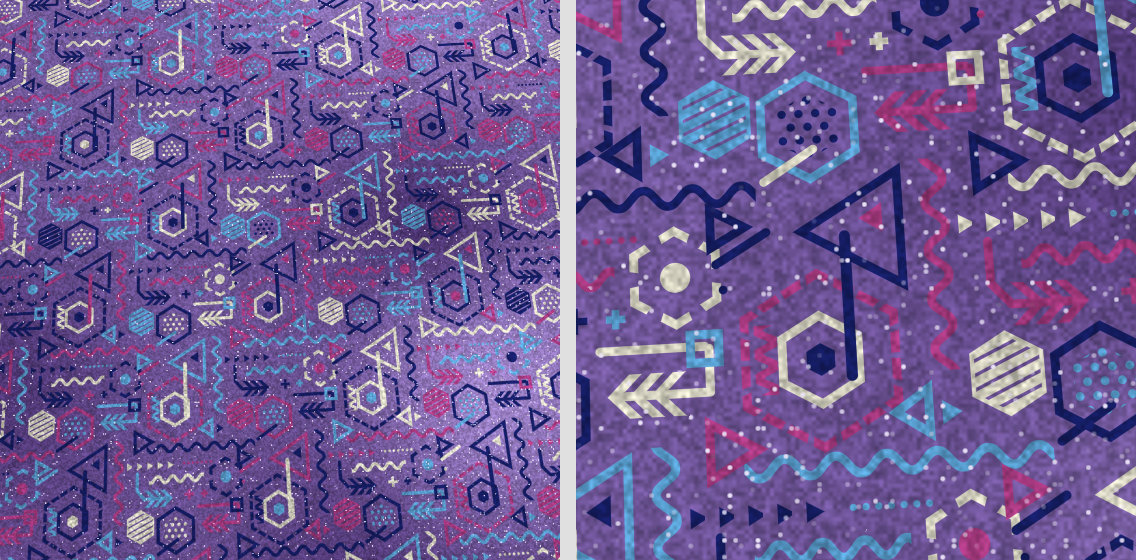
Left, the full canvas; right, a detail of the centre.
A Shadertoy shader for this pattern:

```glsl
// Glittery purple cloth printed with a half-drop repeat of geometric doodles:
// hexagons, triangles, waves and arrows from distance functions, in slight
// perspective; ink colours cycle over 3 columns and 4 rows.
#define SPAN 768.              // design units across the canvas
#define PITCH vec2(259., 127.6) // column and row spacing
#define LINE 2.05              // half width of a drawn line
#define SOFTNESS .7            // edge blur in pixels
#define GRAIN .34
#define GLITTER .035
#define BASE vec3(.375, .27, .54)
#define SHEEN vec3(.62, .53, .77)
#define NAVY vec3(.08, .11, .38)
#define PINK vec3(.64, .22, .49)
#define CREAM vec3(.83, .82, .75)
#define CYAN vec3(.34, .61, .80)

const float TAU = 6.28319;
// Ink of outer hexagon, inner hexagon and large triangle, per repeat
const ivec3 HERO[12] = ivec3[12](
  ivec3(1,2,3), ivec3(0,2,2), ivec3(2,0,1), ivec3(0,0,0), ivec3(0,2,1), ivec3(1,0,0),
  ivec3(0,2,1), ivec3(2,0,3), ivec3(2,1,2), ivec3(0,2,0), ivec3(1,2,0), ivec3(0,0,2));
vec3 cloth;
vec2 key;    // position within the colour cycle
float layer; // number of the current ink layer

float hash(vec2 p) {
  vec3 q = fract(p.xyx * .1031);
  q += dot(q, q.yzx + 33.33);
  return fract((q.x + q.y) * q.z);
}
float noise(vec2 p) {
  vec2 i = floor(p), f = fract(p);
  f *= f * (3. - 2. * f);
  return mix(mix(hash(i), hash(i + vec2(1, 0)), f.x),
    mix(hash(i + vec2(0, 1)), hash(i + 1.), f.x), f.y);
}
float glow(vec2 p, float k) { return exp(-k * dot(p, p)); }
void ink(float d, int i) {
  float edge = SOFTNESS * SPAN / iResolution.y;
  vec3 tint = i == 0 ? NAVY : i == 1 ? PINK : i == 2 ? CREAM : CYAN;
  cloth = mix(tint, cloth, smoothstep(-edge, edge, d));
}
void ink(float d) { // random ink for each layer
  float h = hash(key * 17. + ++layer * vec2(5.3, 11.7) + 3.);
  ink(d, h < .35 ? 0 : h < .6 ? 1 : h < .81 ? 2 : 3);
}

// Shapes
float rim(float d) { return abs(d) - LINE; }
float hexagon(vec2 p, float r) { p = abs(p); return max(p.x, dot(p, vec2(.5, .866))) - r; }
float box(vec2 p, vec2 b) { p = abs(p) - b; return max(p.x, p.y); }
float cross2(vec2 p, float r) { return min(box(p, vec2(r, 1.7)), box(p, vec2(1.7, r))); }
float line(vec2 p, vec2 a, vec2 b) {
  p -= a; b -= a;
  return length(p - b * clamp(dot(p, b) / dot(b, b), 0., 1.)) - LINE;
}
float tri(vec2 p, float len, float h) { // base on x = 0, tip at x = len
  return max(-p.x, (p.x * h + abs(p.y) * len - h * len) / length(vec2(len, h)));
}
float wave(vec2 p, float halfLen, float period, float amp) {
  float k = TAU / period, slope = amp * k * cos(k * p.x);
  float d = abs(p.y - amp * sin(k * p.x)) / sqrt(1. + slope * slope);
  return max(d - LINE, abs(p.x) - halfLen);
}
float dashed(vec2 p, float r, float n, float fill) {
  float turn = fract(atan(p.y, p.x) / TAU * n);
  return max(rim(hexagon(p, r)), (abs(turn - .5) - .5 * fill) * TAU * r / n);
}
vec2 rowOf(vec2 p, float pitch, float n) {
  p.x -= pitch * clamp(round(p.x / pitch), 0., n - 1.);
  return p;
}
float chevrons(vec2 p) { // three heads, first tip at the origin
  float y = abs(p.y), s = rowOf(vec2(-p.x - y, 0), 10., 3.).x;
  return max(abs(s) * .707 - LINE, y - 10.);
}

// One repeat, centred on its large hexagon, y pointing down
void stamp(vec2 p) {
  ivec3 hero = HERO[int(key.x + 3. * key.y)];
  layer = 0.;
  // Nested hexagons, tall triangle, bar
  ink(dashed(p, 34.5, 18., .78), hero.x);
  ink(rim(hexagon(p, 17.5)), hero.y);
  ink(hexagon(p, 6.5));
  ink(wave(p.yx + vec2(1, 25), 16., 11., 3.));
  ink(rim(tri(vec2(40. - p.x, p.y + 60.), 46., 27.)), hero.z);
  ink(tri(vec2(32. - p.x, p.y + 65.), 11., 7.));
  ink(line(p, vec2(14, -57), vec2(14, 8)) - .5);
  // Waves, rows of triangles and dots
  ink(wave(p.yx + vec2(42, -57), 50., 23., 4.5));
  ink(wave(p - vec2(33, 48), 70., 23., 4.));
  ink(wave(p - vec2(1, 85), 35., 19., 3.5));
  ink(tri(rowOf(p - vec2(-62, 68), 13., 5.), 8., 4.5));
  ink(length(rowOf(p - vec2(11, 67), 5.7, 7.)) - 1.6);
  // Bent arrow and crosses
  vec2 a = vec2(-49, 97), b = vec2(-40, 107);
  float d = min(line(p, vec2(-49, 77), a), line(p, a, b));
  ink(min(min(d, line(p, b, vec2(-9, 107))), chevrons(p - vec2(-7, 107))));
  ink(cross2(p - vec2(17, 104), 6.));
  ink(cross2(p - vec2(36, 104), 4.5));
  // Flower hexagon
  ink(dashed(p - vec2(64, 86), 19., 6., .66));
  ink(length(p - vec2(64, 86)) - 7.);
  // Feathered arrow hung from a square
  a = vec2(-51, 12);
  d = min(line(p, vec2(-101, -9), vec2(-53, -9)), line(p, vec2(-51, -8), a));
  ink(min(min(d, line(p, a, vec2(-94, 12))), chevrons(vec2(-95. - p.x, p.y - 12.))));
  ink(rim(box(p + vec2(53, 8), vec2(6.5))));
  // Striped hexagon, dotted hexagon
  vec2 q = p - vec2(85, 11);
  d = abs(fract((q.x * .45 + q.y) / 6.5) - .5) * 6.5 - 2.4;
  ink(max(hexagon(q, 17.), min(d, -hexagon(q, 15.))));
  q = p - vec2(129, 17);
  ink(rim(hexagon(q, 22.)));
  float row = round(q.y / 6.5);
  a = vec2(mod(q.x + 4. * mod(row, 2.) + 4., 8.) - 4., q.y - row * 6.5);
  ink(max(length(a) - 2., hexagon(q, 14.)));
  // Loose triangles and strokes
  ink(rim(tri(p - vec2(-52, 39), 22., 12.5)));
  ink(rim(tri(vec2(48. - p.x, p.y - 26.), 15., 10.)));
  ink(tri(p - vec2(54, 27), 9., 5.5));
  ink(rim(tri(p - vec2(81, 64), 16., 9.)));
  ink(min(line(p, vec2(83, 81), vec2(107, 67)), length(p - vec2(86, 93)) - 2.));
  ink(line(p, vec2(107, 43), vec2(131, 28)));
}

void mainImage(out vec4 fragColor, in vec2 fragCoord) {
  vec2 uv = fragCoord / iResolution.y, p = vec2(uv.x, 1. - uv.y) * SPAN;
  // Broad sheen and a shaded fold
  float fold = glow(uv - vec2(.88, .3), 16.);
  float sheen = .7 * fold + .4 * glow(uv - vec2(.7, 1), 12.) - .4 * glow(uv - vec2(.78, .6), 50.);
  sheen += .4 * noise(uv * 3. + 4.) + .25 * uv.y - .2;
  cloth = mix(BASE, SHEEN, clamp(sheen, -.2, 1.));
  // Perspective lattice; two rows can reach each point
  vec2 grid = vec2(p.x - .0105 * p.y - 234.1, 2.285 * (p.y + .05 * p.x - 98.8)) / (223. + .0854 * p.y);
  for (float i = 0.; i < 2.; i++) {
    float row = floor(grid.y) + i, shift = .5 * mod(row, 2.);
    float column = floor(grid.x + shift + .405);
    key = mod(vec2(column, row), vec2(3, 4));
    stamp((grid - vec2(column - shift, row)) * PITCH);
  }
  // Light, grain and glitter
  cloth *= .92 + .25 * sheen + GRAIN * (noise(uv * 400.) + .6 * noise(uv * 190.) - .8);
  vec2 g = uv * 300., cell = floor(g);
  float lit = step(1. - GLITTER * (.6 + 2.5 * fold + noise(uv * 7.)), hash(cell + 71.));
  lit *= hash(cell + 9.) * smoothstep(.65, .2, length(g - cell - .5));
  fragColor = vec4(mix(cloth, vec3(.92, .89, .97), lit), 1);
}
```
